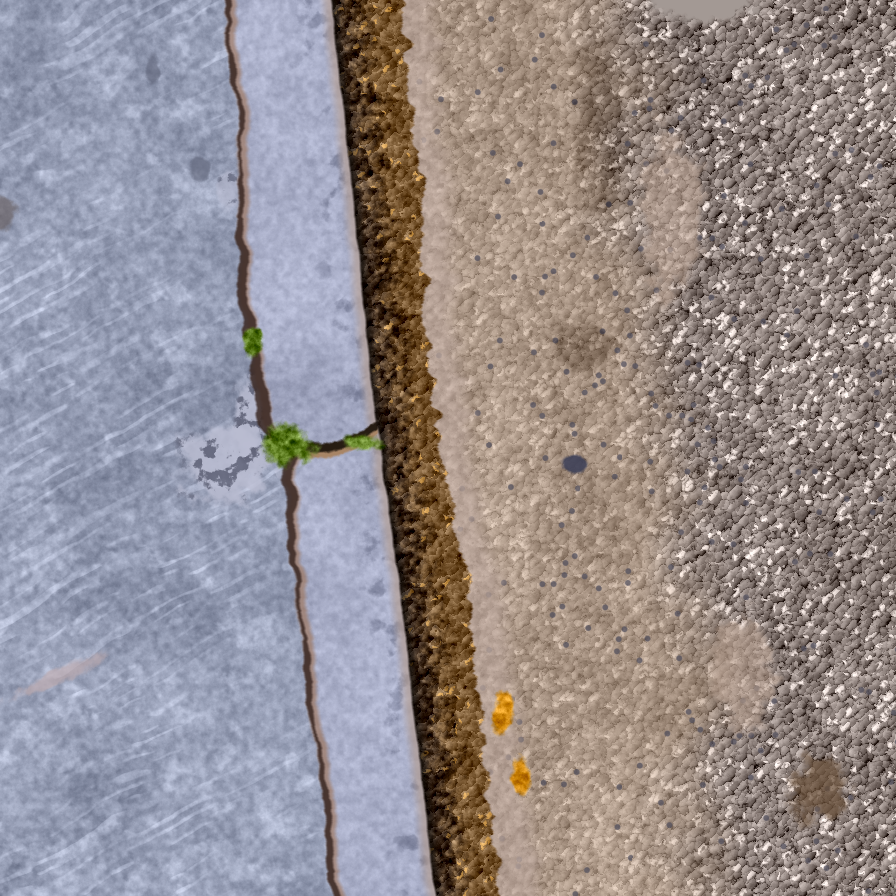
This texture is drawn by a WebGL 2 fragment shader. Its source:

```glsl
#version 300 es
precision highp float;
// Street edge from above: concrete slab, jointed curb, soil strip, worn asphalt.
// Curves x(t), t running downward, split the zones; noise and cellular stones
// give texture, ragged ellipses add stains, leaves and weeds.
uniform vec2 u_resolution;
out vec4 fragColor;

float hash(vec2 p) {
    vec3 q = fract(p.xyx * 0.1031);
    q += dot(q, q.yzx + 33.33);
    return fract((q.x + q.y) * q.z);
}

float noise(vec2 p) {
    vec2 i = floor(p), f = fract(p);
    f = f * f * (3.0 - 2.0 * f);
    return mix(mix(hash(i), hash(i + vec2(1, 0)), f.x),
               mix(hash(i + vec2(0, 1)), hash(i + 1.0), f.x), f.y);
}

// Fractal noise centred on zero
float fbm(vec2 p) {
    float sum = -0.5, amp = 0.5;
    for (int i = 0; i < 5; i++) {
        sum += amp * noise(p);
        p = mat2(1.6, 1.2, -1.2, 1.6) * p + 7.3;
        amp *= 0.5;
    }
    return sum;
}

// Nearest stone: distance, random value, lit side
vec3 stones(vec2 p) {
    vec3 best = vec3(9, 0, 0);
    for (int k = 0; k < 9; k++) {
        vec2 c = floor(p) + vec2(k % 3 - 1, k / 3 - 1);
        vec2 d = p - c - 0.15 - 0.7 * vec2(hash(c), hash(c + 57.0));
        if (length(d) < best.x)
            best = vec3(length(d), hash(c + 113.0), dot(d, vec2(-0.6, 0.8)));
    }
    return best;
}

float edge(float d) { return smoothstep(-0.002, 0.002, d); }

// Ragged ellipse of tint; spot holds centre and radii
void paint(inout vec3 color, vec3 tint, vec2 p, vec4 spot, float alpha) {
    float d = length((p - spot.xy) / spot.zw) + 1.2 * fbm(p * 70.0);
    color = mix(color, tint, alpha * smoothstep(1.25, 0.75, d));
}

void main() {
    vec2 p = gl_FragCoord.xy / u_resolution;
    float t = 1.0 - p.y;
    float grain = fbm(p * 150.0), broad = fbm(p * 9.0);
    float wobble = fbm(vec2(p.y * 45.0, 3));

    // Signed distances to the zone borders
    float high = 0.252 + 0.018 * smoothstep(0.0, 0.16, t) + 0.03 * smoothstep(0.3, 0.5, t);
    float low = 0.325 + 0.05 * smoothstep(0.55, 1.05, t);
    float crack = p.x - mix(high, low, smoothstep(0.48, 0.51, t)) - 0.014 * wobble;
    float bulge = smoothstep(0.25, 0.0, abs(t - 0.42));
    float curbSide = p.x - 0.369 - 0.117 * t + 0.004 * bulge - 0.004 * wobble;
    float roadSide = p.x - 0.448 - 0.111 * t + 0.013 * bulge - 0.022 * fbm(vec2(p.y * 80.0, 9));
    float joint = t - 0.5 + 6.0 * pow(abs(p.x - 0.355), 2.0) - 0.005 * grain;

    // Slab: mottled blue-grey with slanted scratches
    vec2 slant = mat2(0.88, -0.47, 0.47, 0.88) * p;
    float scratch = smoothstep(0.62, 0.9, noise(slant * vec2(22, 190) + 5.0 * broad));
    vec3 slab = vec3(0.57, 0.6, 0.69) + 0.22 * broad + 0.26 * grain;
    slab += 0.11 * scratch * smoothstep(-0.2, 0.1, fbm(p * 6.0 + 4.0));
    slab += 0.08 * smoothstep(0.05, 0.2, fbm(p * 40.0));
    vec3 plaster = vec3(0.73, 0.74, 0.82) - 0.35 * smoothstep(0.03, 0.15, fbm(p * 85.0));
    paint(slab, plaster, p, vec4(0.252, 0.483, 0.048, 0.04), 0.85);
    paint(slab, plaster, p, vec4(0.279, 0.535, 0.017, 0.045), 0.85);
    paint(slab, plaster, p, vec4(0.255, 0.785, 0.012, 0.02), 0.6);
    paint(slab, vec3(0.4, 0.36, 0.36), p, vec4(0, 0.763, 0.018, 0.018), 0.6);
    paint(slab, vec3(0.36, 0.38, 0.46), p, vec4(0.17, 0.922, 0.008, 0.014), 0.6);
    paint(slab, vec3(0.36, 0.38, 0.46), p, vec4(0.223, 0.812, 0.009, 0.013), 0.6);
    vec2 streak = p - vec2(0, 0.45 * p.x);
    paint(slab, vec3(0.74, 0.67, 0.69), streak, vec4(0.065, 0.215, 0.055, 0.009), 0.7);

    // Curb: paler, worn warm along the soil
    vec3 curb = vec3(0.66, 0.68, 0.78) + 0.14 * broad + 0.2 * grain;
    curb -= 0.14 * smoothstep(0.04, 0.2, fbm(p * 50.0)) * smoothstep(-0.06, -0.02, curbSide);
    curb = mix(curb, vec3(0.7, 0.61, 0.56), 0.65 * smoothstep(-0.016, -0.002, curbSide));
    vec3 color = mix(slab, curb, edge(crack));

    // Crack and curved joint
    float width = 0.001 + 0.006 * noise(vec2(p.y * 38.0, 2)) * (0.5 + bulge);
    float rust = smoothstep(0.009, 0.002, abs(crack - 0.003));
    color = mix(color, vec3(0.62, 0.47, 0.38), 0.7 * rust);
    color = mix(color, vec3(0.22, 0.15, 0.13), 0.85 * edge(width - abs(crack)));
    float onJoint = edge(p.x - 0.3) * edge(0.422 - p.x);
    color = mix(color, vec3(0.66, 0.52, 0.4), onJoint * edge(0.006 - abs(joint - 0.005)));
    color = mix(color, vec3(0.15, 0.11, 0.07), onJoint * edge(0.005 - abs(joint)));

    // Road: tan wear strip giving way to coarse gravel
    float bend = 0.68 + 0.11 * smoothstep(0.1, 0.8, t) - 0.15 * broad;
    float gravel = smoothstep(-0.07, 0.07, p.x - bend);
    vec3 pebble = stones(p * 120.0 + 2.0 * grain), grit = stones(p * 85.0 + 31.0);
    float shade = 0.2 * pebble.y - 0.1 + 0.28 * pebble.z;
    float glint = smoothstep(0.45, 0.2, pebble.x);
    vec3 road = mix(vec3(0.68, 0.6, 0.535), vec3(0.57, 0.52, 0.5), gravel);
    road += 0.17 * broad + 0.3 * grain + mix(0.35, 1.0, gravel) * (shade
          - 0.2 * smoothstep(0.4, 0.75, pebble.x) + 0.28 * step(0.83, pebble.y) * glint);
    float chip = step(0.94, grit.y) * smoothstep(0.35, 0.2, grit.x);
    road = mix(road, vec3(0.32, 0.31, 0.36), 0.75 * chip);
    vec3 worn = vec3(0.72, 0.63, 0.57) + 0.2 * grain;
    paint(road, worn, p, vec4(0.75, 0.76, 0.033, 0.085), 0.65);
    paint(road, worn, p, vec4(0.83, 0.25, 0.034, 0.06), 0.65);
    paint(road, road - 0.12, p, vec4(0.67, 0.86, 0.025, 0.1), 1.0);
    paint(road, road - 0.12, p, vec4(0.65, 0.61, 0.03, 0.028), 1.0);
    paint(road, vec3(0.4, 0.3, 0.21), p, vec4(0.912, 0.12, 0.03, 0.035), 0.7);
    paint(road, vec3(0.64, 0.6, 0.58), p, vec4(0.785, 1, 0.055, 0.025), 1.0);
    paint(road, vec3(0.24, 0.25, 0.34), p, vec4(0.641, 0.482, 0.013, 0.009), 0.9);
    float rim = smoothstep(0.045, 0.015, roadSide + 0.03 * broad - 0.012 * t);
    road = mix(road, vec3(0.73, 0.65, 0.61) + 0.2 * grain, 0.75 * rim);

    // Soil: dark by the curb, ochre crumbs toward the road
    float across = curbSide / 0.075 + 0.8 * grain;
    vec3 soil = mix(vec3(0.23, 0.16, 0.11), vec3(0.46, 0.33, 0.18), smoothstep(0.05, 0.65, across));
    soil += 0.5 * grain + 0.6 * shade + vec3(0.3, 0.23, 0.09) * step(0.9, pebble.y) * glint;
    soil *= 0.4 + 0.6 * smoothstep(0.0, 0.012, curbSide);
    color = mix(mix(color, soil, edge(curbSide)), road, edge(roadSide));

    // Fallen leaves and weeds
    vec3 leaf = vec3(0.82, 0.54, 0.06) + 0.7 * grain, weed = vec3(0.34, 0.46, 0.1) + 0.8 * grain;
    paint(color, leaf, p, vec4(0.561, 0.203, 0.011, 0.02), 1.0);
    paint(color, leaf, p, vec4(0.582, 0.135, 0.01, 0.022), 1.0);
    paint(color, weed, p, vec4(0.322, 0.503, 0.026, 0.02), 1.0);
    paint(color, weed, p, vec4(0.406, 0.507, 0.018, 0.011), 1.0);
    paint(color, weed, p, vec4(0.283, 0.615, 0.01, 0.018), 1.0);
    fragColor = vec4(color, 1);
}
```
